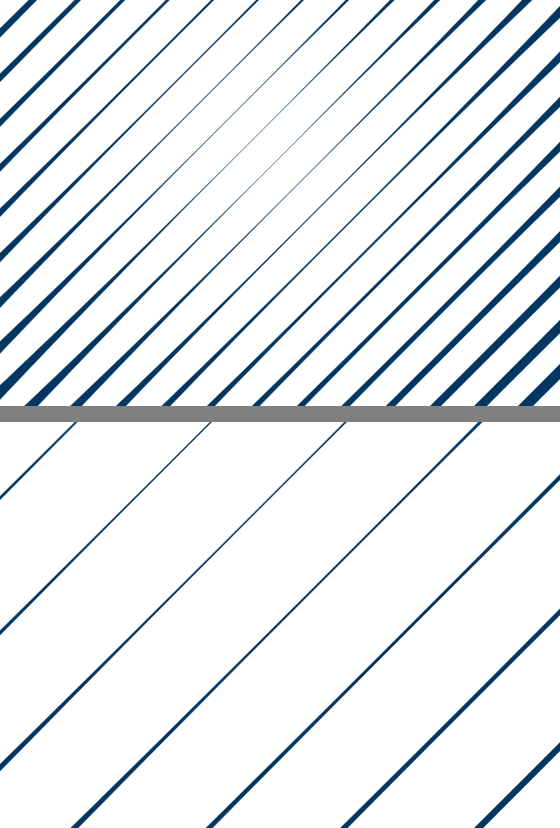
Top: the whole. Bottom: its middle third, enlarged.
Give the GLSL for this pattern, as a Shadertoy shader.

```glsl
#define INK vec3(0.01, 0.21, 0.38)
#define PAPER vec3(1.0)
#define PERIOD 0.11063          // stripe spacing along x, in canvas heights
#define PHASE 0.0812            // first stripe, measured from the top left corner
#define THIN_SPOT vec2(0.649, 0.642)
#define MIN_WIDTH 0.0016        // horizontal stripe width at the thin spot
#define SWELL 0.043             // growth of width with squared distance
#define EDGE_PIXELS 1.2

// Horizontal stripe width, swelling away from the thin spot
float stripeWidth(vec2 p) {
    vec2 offset = p - THIN_SPOT;
    return MIN_WIDTH + SWELL * dot(offset, offset);
}

// Signed perpendicular distance to the axis of the nearest diagonal stripe
float stripeAxis(vec2 p) {
    float along = p.x + 1.0 - p.y - PHASE;
    return (fract(along / PERIOD + 0.5) - 0.5) * PERIOD * sqrt(0.5);
}

// Filtered coverage of a band, valid for bands thinner than a pixel
float bandCoverage(float axis, float halfWidth, float blur) {
    float leftEdge = clamp((axis + halfWidth) / blur + 0.5, 0.0, 1.0);
    float rightEdge = clamp((axis - halfWidth) / blur + 0.5, 0.0, 1.0);
    return leftEdge - rightEdge;
}

void mainImage(out vec4 fragColor, in vec2 fragCoord) {
    vec2 p = fragCoord / iResolution.y;
    float halfWidth = 0.5 * sqrt(0.5) * stripeWidth(p);
    float ink = bandCoverage(stripeAxis(p), halfWidth, EDGE_PIXELS / iResolution.y);
    fragColor = vec4(mix(PAPER, INK, ink), 1.0);
}
```
